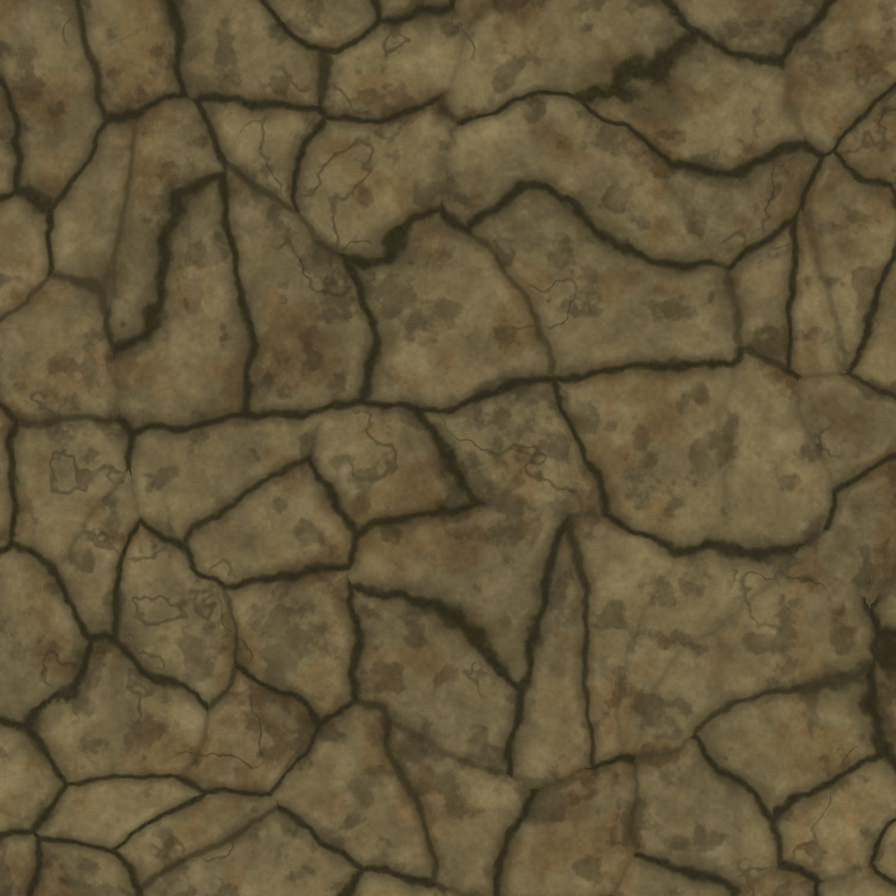
Reproduce this texture procedurally as a three.js fragment shader.

```glsl
varying vec2 vUv;

#define STONES 7.0
#define CRACK_WIDTH 0.055
#define HALO_WIDTH 0.17
#define BEND 0.55
#define RAGGED 0.20
#define MOTTLE 0.62
#define GRAIN 0.13
#define STONE_COLOR vec3(0.432, 0.386, 0.262)
#define BROWN_COLOR vec3(0.415, 0.335, 0.210)
#define PALE_COLOR vec3(0.500, 0.450, 0.320)
#define CRACK_COLOR vec3(0.165, 0.152, 0.092)

vec2 hash2(vec2 p) {
  vec3 q = fract(p.xyx * vec3(0.1031, 0.1030, 0.0973));
  q += dot(q, q.yzx + 33.33);
  return fract((q.xx + q.yz) * q.zy);
}

float noise(vec2 p) {
  vec2 i = floor(p), f = fract(p);
  f = f * f * (3.0 - 2.0 * f);
  float low = mix(hash2(i).x, hash2(i + vec2(1.0, 0.0)).x, f.x);
  float high = mix(hash2(i + vec2(0.0, 1.0)).x, hash2(i + 1.0).x, f.x);
  return mix(low, high, f.y);
}

float fbm(vec2 p) {
  float sum = 0.0, amp = 0.5;
  for (int i = 0; i < 5; i++) {
    sum += amp * noise(p);
    p = mat2(0.8, 0.6, -0.6, 0.8) * p * 2.03 + 17.0;
    amp *= 0.5;
  }
  return sum / 0.97;
}

vec2 seed(vec2 cell) {
  return cell + 0.06 + 0.88 * hash2(cell + 41.0);
}

// Returns crack depth, border distance and a random tone for the stone.
vec3 stones(vec2 p, float wear) {
  vec2 home = floor(p), nearest = home;
  float best = 100.0;
  for (int y = -1; y <= 1; y++) {
    for (int x = -1; x <= 1; x++) {
      vec2 cell = home + vec2(float(x), float(y));
      vec2 r = seed(cell) - p;
      if (dot(r, r) < best) { best = dot(r, r); nearest = cell; }
    }
  }
  vec2 a = seed(nearest);
  float depth = 0.0, border = 10.0;
  for (int y = -2; y <= 2; y++) {
    for (int x = -2; x <= 2; x++) {
      if (x == 0 && y == 0) continue;
      vec2 cell = nearest + vec2(float(x), float(y));
      vec2 b = seed(cell);
      float d = dot(0.5 * (a + b) - p, normalize(b - a));
      // Each shared border has its own strength, so some stones fuse.
      float strength = mix(0.22, 1.0, smoothstep(0.08, 0.5, hash2(nearest + cell + 9.0).x));
      float core = 1.0 - smoothstep(0.15, 1.0, d / (CRACK_WIDTH * wear));
      float halo = 1.0 - smoothstep(0.0, HALO_WIDTH * wear, d);
      depth = max(depth, strength * (0.45 * core + 0.42 * halo));
      border = min(border, d);
    }
  }
  return vec3(depth, border, hash2(nearest + 73.0).y);
}

// Thin wandering lines along the middle contour of a noise field.
float hairline(vec2 p) {
  float line = 1.0 - smoothstep(0.0, 0.022, abs(fbm(p) - 0.5));
  return line * smoothstep(0.52, 0.72, noise(p * 0.9 + 60.0));
}

void main() {
  vec2 uv = vUv;

  // Bend the layout broadly, then roughen the stone borders.
  vec2 bend = vec2(noise(uv * 5.0 + 3.0), noise(uv * 5.0 + 29.0)) - 0.5;
  vec2 rough = vec2(fbm(uv * 24.0 + 7.0), fbm(uv * 24.0 + 53.0)) - 0.5;
  vec2 p = uv * STONES + 20.0 + BEND * 2.0 * bend + RAGGED * rough;
  float wear = 0.45 + 1.1 * fbm(uv * 13.0 + 80.0);
  vec3 stone = stones(p, wear);

  // Mottled faces with brown stains and pale worn patches.
  float cloud = fbm(uv * 15.0 + 11.0);
  float speck = fbm(uv * 55.0 + 31.0);
  vec3 color = STONE_COLOR;
  color = mix(color, BROWN_COLOR, 0.65 * smoothstep(0.50, 0.64, fbm(uv * 19.0 + 90.0)));
  color = mix(color, PALE_COLOR, 0.45 * smoothstep(0.52, 0.72, fbm(uv * 26.0 + 120.0)));
  color *= 1.0 + MOTTLE * (0.6 * cloud + 0.4 * speck - 0.5) + 0.07 * (stone.z - 0.5);
  color *= 1.0 - 0.20 * smoothstep(0.56, 0.70, fbm(uv * 32.0 + 150.0));

  // Chipped light rims just inside the borders.
  float rim = smoothstep(0.06, 0.12, stone.y) * (1.0 - smoothstep(0.13, 0.24, stone.y));
  color = mix(color, PALE_COLOR, 0.32 * rim * smoothstep(0.46, 0.62, speck));

  // Main cracks and hairlines, broken up by grit.
  float grit = noise(uv * 190.0) * 0.6 + noise(uv * 330.0 + 5.0) * 0.4;
  float depth = stone.x * (0.80 + 0.45 * grit);
  depth = max(depth, 0.38 * hairline(uv * 9.0 + 200.0));
  color = mix(color, CRACK_COLOR, clamp(depth, 0.0, 1.0));
  color *= 1.0 + GRAIN * (1.0 + 1.5 * stone.x) * (grit - 0.5);

  gl_FragColor = vec4(color, 1.0);
}
```
